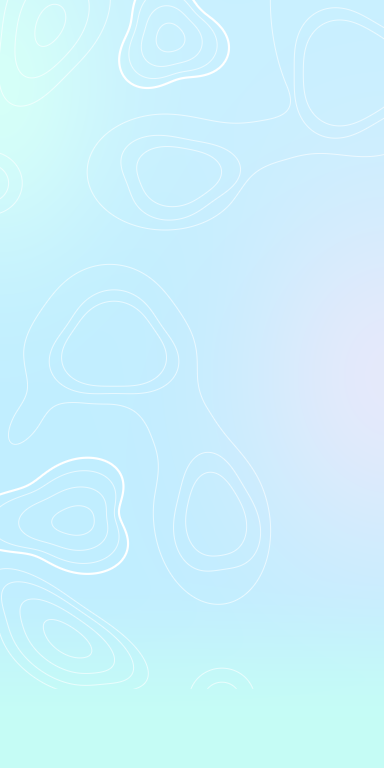
This background is drawn by a WebGL 2 fragment shader. Its source:

```glsl
#version 300 es
precision highp float;

uniform vec2 u_resolution;
out vec4 outColor;

// Lengths are in hundredths of the canvas width
#define SKY vec3(0.755, 0.932, 1.0)
#define MINT vec3(0.772, 0.99, 0.962)
#define PALE_MINT vec3(0.835, 1.0, 0.972)
#define LILAC vec3(0.912, 0.912, 0.98)
#define THIN 0.26
#define BOLD 0.56
#define LINE_ALPHA 0.62
#define MERGE 8.0
#define LINES_FLOOR 20.6

// Soft elliptical light
float glow(vec2 p, vec2 center, vec2 radius) {
    vec2 q = (p - center) / radius;
    return exp(-dot(q, q));
}

// Tilted ellipse whose radius swells in three directions
float blob(vec2 p, vec2 center, vec2 size, float tilt, vec2 lobe) {
    float c = cos(tilt), s = sin(tilt);
    vec2 q = mat2(c, -s, s, c) * (p - center) / size;
    float a = 3.0 * atan(q.y, q.x + 1e-5);
    float edge = 1.0 + dot(lobe, vec2(cos(a), sin(a)));
    return (length(q) - edge) * min(size.x, size.y);
}

float smoothUnion(float a, float b) {
    float h = max(MERGE - abs(a - b), 0.0) / MERGE;
    return min(a, b) - 0.25 * MERGE * h * h;
}

// Antialiased line along the zero level of a field
float stroke(float field, float width) {
    float slope = length(vec2(dFdx(field), dFdy(field)));
    float halfWidth = 0.005 * width * u_resolution.x;
    return clamp(halfWidth + 0.5 - abs(field) / max(slope, 1e-5), 0.0, 1.0);
}

// Nested contours that shrink and drift towards their core
float rings(vec2 p, vec2 center, vec2 drift, vec2 size, float tilt, vec2 lobe,
            int count, float stepSize, bool boldRim) {
    float ink = 0.0;
    for (int i = 0; i < count; i++) {
        float n = float(i);
        float s = 1.0 - stepSize * n - 0.03 * n * (n - 1.0);
        float field = blob(p, center + drift * (1.0 - s), size * s, tilt, lobe * s);
        bool bold = boldRim && i == 0;
        ink = max(ink, stroke(field, bold ? BOLD : THIN) * (bold ? 1.0 : LINE_ALPHA));
    }
    return ink;
}

// Wide contour joining the two upper hills
float upperRidge(vec2 p) {
    float hill = blob(p, vec2(43.0, 155.2), vec2(20.3, 15.1), 0.0, vec2(0.0));
    float saddle = blob(p, vec2(68.2, 162.8), vec2(19.5, 5.7), 0.2, vec2(0.0));
    float corner = blob(p, vec2(96.4, 200.0), vec2(26.0, 40.6), 0.0, vec2(0.0));
    return smoothUnion(smoothUnion(hill, saddle), corner);
}

// Wide contour joining the two middle hills, with a small tail
float middleRidge(vec2 p) {
    float hill = blob(p, vec2(28.6, 111.5), vec2(21.9, 18.2), 0.0, vec2(0.0, -0.08));
    float tail = blob(p, vec2(7.3, 91.1), vec2(7.8, 3.4), 1.0, vec2(0.0));
    float saddle = blob(p, vec2(46.4, 90.6), vec2(15.6, 8.0), -1.1, vec2(0.0));
    float lower = blob(p, vec2(55.2, 64.1), vec2(15.1, 21.6), 0.15, vec2(0.0));
    return smoothUnion(smoothUnion(hill, tail), smoothUnion(saddle, lower));
}

float contours(vec2 p) {
    vec2 o = vec2(0.0);
    float ink = LINE_ALPHA * max(stroke(upperRidge(p), THIN), stroke(middleRidge(p), THIN));
    // Peaks with a bold rim
    ink = max(ink, rings(p, vec2(44.3, 190.1), o, vec2(13.3), 0.24, vec2(0.0, -0.18), 4, 0.18, true));
    ink = max(ink, rings(p, vec2(15.6, 65.1), vec2(5.2, -1.0), vec2(19.8, 13.5), 0.08, vec2(-0.22, 0.0), 4, 0.18, true));
    // Upper hills
    ink = max(ink, rings(p, vec2(13.0, 193.5), o, vec2(20.8, 12.5), 1.13, vec2(-0.1, 0.0), 3, 0.33, false));
    ink = max(ink, rings(p, vec2(91.1, 181.0), o, vec2(16.1, 16.4), 0.0, vec2(0.1, 0.0), 2, 0.18, false));
    ink = max(ink, rings(p, vec2(46.1, 154.4), o, vec2(15.1, 10.7), 0.0, vec2(0.08), 2, 0.28, false));
    ink = max(ink, rings(p, vec2(-3.1, 152.3), o, vec2(8.9, 8.3), 0.0, o, 2, 0.4, false));
    // Middle hills
    ink = max(ink, rings(p, vec2(29.7, 109.4), o, vec2(16.1, 13.5), 0.0, vec2(0.0, -0.12), 2, 0.18, false));
    ink = max(ink, rings(p, vec2(56.0, 65.4), o, vec2(10.9, 15.4), 0.15, vec2(0.0, -0.1), 2, 0.29, false));
    // Lower hills
    ink = max(ink, rings(p, vec2(16.1, 33.9), vec2(1.9, -0.6), vec2(23.4, 11.2), -0.6, vec2(0.0, 0.12), 4, 0.17, false));
    ink = max(ink, rings(p, vec2(57.8, 17.7), o, vec2(8.6, 8.3), 0.0, o, 2, 0.44, false));
    return ink * smoothstep(-0.2, 0.2, p.y - LINES_FLOOR);
}

vec3 background(vec2 p) {
    vec3 color = mix(SKY, vec3(0.785, 0.94, 1.0), smoothstep(110.0, 180.0, p.y));
    color = mix(color, LILAC, 0.9 * glow(p, vec2(102.0, 102.0), vec2(40.0, 50.0)));
    color = mix(color, PALE_MINT, glow(p, vec2(0.0, 178.0), vec2(28.0, 44.0)));
    return mix(MINT, color, smoothstep(10.0, 50.0, p.y));
}

void main() {
    vec2 p = 100.0 * gl_FragCoord.xy / u_resolution.x;
    outColor = vec4(mix(background(p), vec3(1.0), contours(p)), 1.0);
}
```
